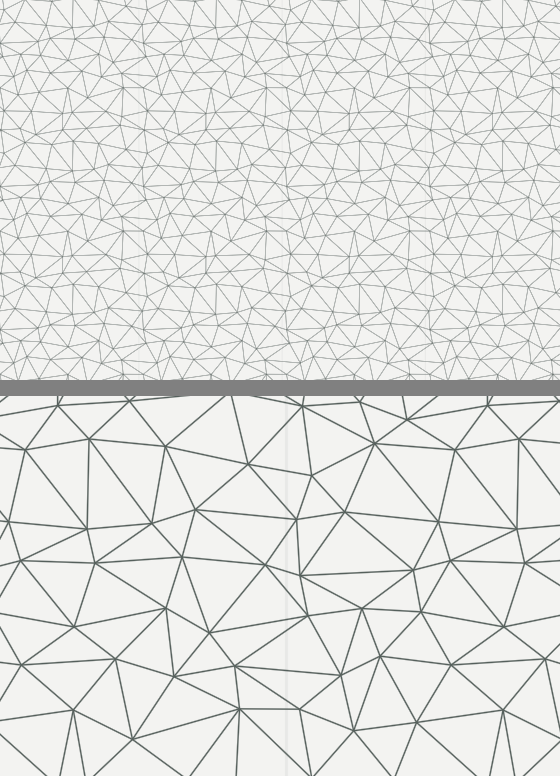
Top, the full canvas; bottom, a detail of the centre.
Reproduce this pattern procedurally as a Shadertoy shader.

```glsl
// Thin grey wireframe of irregular triangles on a pale ground, repeating in square tiles.

#define TILE 0.377              // tile side, in canvas heights
#define GRID vec2(6.0, 8.0)     // mesh points per tile (even row count)
#define JITTER 0.7              // scatter of the points, in cells, below 1
#define LINE_WIDTH 0.0013       // in canvas heights
#define SOFTNESS 1.2            // edge filter, in output samples
#define SEAM_X -0.0115          // left border of the first tile
#define SEAM_INK 0.07           // strength of the faint tile border
#define PAPER vec3(0.952, 0.952, 0.945)
#define INK vec3(0.335, 0.375, 0.36)

vec2 hash22(vec2 c) {
    vec3 q = fract(c.xyx * vec3(0.1031, 0.1030, 0.0973));
    q += dot(q, q.yzx + 33.33);
    return fract((q.xx + q.yz) * q.zy);
}

float cross2(vec2 a, vec2 b) {
    return a.x * b.y - a.y * b.x;
}

// Scattered mesh point of a cell; odd rows are shifted by half a cell.
vec2 meshPoint(vec2 cell) {
    vec2 offset = JITTER * (hash22(mod(cell, GRID) + 17.0) - 0.5);
    offset.x += 0.5 * mod(cell.y, 2.0);
    return (cell + offset) / GRID * TILE;
}

// Filtered coverage of a band of the given width at signed distance d.
float band(float d, float width, float blur) {
    vec2 sides = clamp((d + vec2(0.5, -0.5) * width) / blur + 0.5, 0.0, 1.0);
    return sides.x - sides.y;
}

// Filtered coverage of a straight stroke from a to b.
float stroke(vec2 p, vec2 a, vec2 b, float blur) {
    float len = max(length(b - a), 1e-5);
    vec2 dir = (b - a) / len;
    float along = dot(p - a, dir);
    vec2 ends = clamp(vec2(along, len - along) / blur + 0.5, 0.0, 1.0);
    return band(cross2(dir, p - a), LINE_WIDTH, blur) * ends.x * ends.y;
}

// Delaunay rule: split the quad through a and c if their angles exceed a half turn.
bool splitsThroughA(vec2 a, vec2 b, vec2 c, vec2 d) {
    vec2 ab = b - a, ad = d - a, cd = d - c, cb = b - c;
    return cross2(ab, ad) * dot(cd, cb) + dot(ab, ad) * cross2(cd, cb) < 0.0;
}

void mainImage(out vec4 fragColor, in vec2 fragCoord) {
    vec2 p = fragCoord / iResolution.y - vec2(SEAM_X, 0.0);
    float blur = SOFTNESS / iResolution.y;
    vec2 home = floor(p / TILE * GRID);

    // Each quad draws its lower side, its left side and one diagonal.
    float clear = 1.0;
    for (int j = -1; j <= 1; j++) {
        for (int i = -1; i <= 1; i++) {
            vec2 cell = home + vec2(i, j);
            vec2 a = meshPoint(cell);
            vec2 b = meshPoint(cell + vec2(1.0, 0.0));
            vec2 c = meshPoint(cell + vec2(1.0, 1.0));
            vec2 d = meshPoint(cell + vec2(0.0, 1.0));
            bool throughA = splitsThroughA(a, b, c, d);
            clear *= 1.0 - stroke(p, a, b, blur);
            clear *= 1.0 - stroke(p, a, d, blur);
            clear *= 1.0 - stroke(p, throughA ? a : b, throughA ? c : d, blur);
        }
    }

    // Faint vertical border between tiles.
    float seamDistance = (fract(p.x / TILE + 0.5) - 0.5) * TILE;
    clear *= 1.0 - SEAM_INK * band(seamDistance, 2.0 * LINE_WIDTH, blur);

    fragColor = vec4(mix(INK, PAPER, clear), 1.0);
}
```
